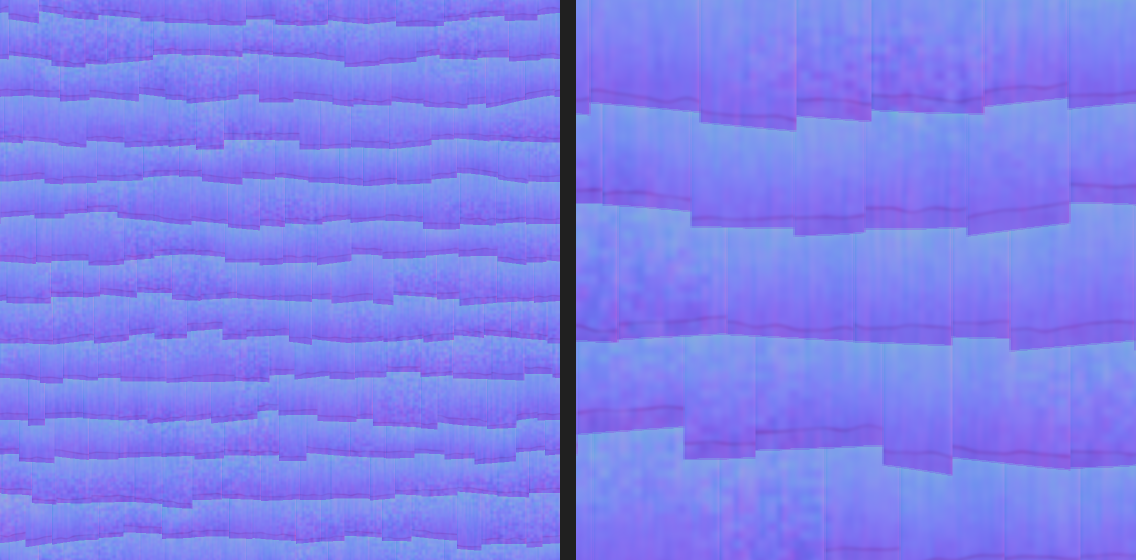
Left: the whole. Right: its middle third, enlarged.
Write a three.js fragment shader that draws this texture map.

```glsl
// Tangent-space normal map of overlapping split-wood shingles, 14 courses of 17.
varying vec2 vUv;

const float ROWS = 14.0;
const float COLS = 17.0;

float hash(vec2 p) {
  vec3 q = fract(vec3(p.xyx) * 0.1031);
  q += dot(q, q.yzx + 33.33);
  return fract((q.x + q.y) * q.z);
}

// Value noise that tiles after `period` cells, centred on zero
float noise(vec2 p, vec2 period) {
  vec2 i = floor(p), f = fract(p);
  f = f * f * (3.0 - 2.0 * f);
  vec2 a = mod(i, period), b = mod(i + 1.0, period);
  return mix(mix(hash(a), hash(vec2(b.x, a.y)), f.x),
             mix(hash(vec2(a.x, b.y)), hash(b), f.x), f.y) - 0.5;
}

float tiledNoise(vec2 p, vec2 freq) {
  return noise(p * freq, freq);
}

// Random value for one shingle
float pick(float id, float row, float salt) {
  return hash(vec2(mod(id, COLS) + salt * 19.0, mod(row, ROWS) + salt * 7.0));
}

float seam(float id, float row) {
  return id + 0.6 * (pick(id, row, 1.0) - 0.5);
}

// Shingle under x: its id, then distances to its left and right seams
vec3 findShingle(float x, float row) {
  float u = x * COLS + 5.0 * pick(0.0, row, 2.0);
  float id = floor(u);
  if (u < seam(id, row)) id -= 1.0;
  else if (u >= seam(id + 1.0, row)) id += 1.0;
  return vec3(id, u - seam(id, row), seam(id + 1.0, row) - u);
}

// Height of the lower shingle edge, in rows
float buttEdge(float x, float row) {
  vec3 s = findShingle(x, row);
  float wave = 0.28 * noise(vec2(x * 6.0, mod(row, ROWS) * 3.0), vec2(6.0, 99.0));
  float drop = pick(s.x, row, 3.0) - 0.5;
  float slant = (pick(s.x, row, 4.0) - 0.5) * (s.y - s.z);
  return row + wave + drop * (0.16 + 0.5 * drop * drop) + 0.07 * slant;
}

vec3 shade(vec2 p) {
  // Topmost course covering this point
  float y = p.y * ROWS - 0.47;
  float row = floor(y) + 1.0;
  for (int k = 0; k < 2; k++) {
    if (y < buttEdge(p.x, row)) row -= 1.0;
  }
  vec3 s = findShingle(p.x, row);
  float above = (y - buttEdge(p.x, row)) / ROWS;
  float below = (buttEdge(p.x, row + 1.0) - y) / ROWS;

  // Softened edge of the course above, for the broad bend
  float softEdge = 0.0;
  for (int k = -3; k <= 3; k++) {
    softEdge += buttEdge(p.x + float(k) * 0.005, row + 1.0) / 7.0;
  }
  float softBelow = max((softEdge - y) / ROWS, 0.0);
  float t = above / (above + softBelow + 0.001);
  vec2 slope = vec2(0.0, mix(-0.085, 0.078, smoothstep(0.05, 0.9, t)));
  slope.y += 0.055 * exp(-below / 0.0035) + 0.02 * exp(-softBelow / 0.012);

  // Shingle tilt and broad undulation
  slope.x += 0.018 * (pick(s.x, row, 5.0) - 0.5);
  slope += 0.03 * vec2(tiledNoise(p, vec2(23.0, 19.0)), tiledNoise(p + 0.37, vec2(21.0, 17.0)));

  // Vertical grain, with stronger and weaker shingles
  vec2 g = p + vec2(0.0015 * tiledNoise(p, vec2(30.0, 40.0)), 0.0);
  float grain = tiledNoise(g, vec2(310.0, 22.0)) + 0.7 * tiledNoise(g, vec2(170.0, 11.0));
  slope.x += grain * mix(0.035, 0.085, pick(s.x, row, 6.0));
  slope.y += 0.035 * tiledNoise(g, vec2(230.0, 65.0));

  // Chipped, rough patches
  float rough = smoothstep(-0.05, 0.3, tiledNoise(p, vec2(11.0, 16.0)));
  slope += (0.03 + 0.07 * rough) * vec2(tiledNoise(p, vec2(180.0, 140.0)),
                                        tiledNoise(p + 0.21, vec2(150.0, 190.0)));

  // Seam bevels facing left and right
  vec2 side = s.yz / COLS / 0.0014;
  vec2 bevel = exp(-side * side);
  slope.x += (bevel.y - bevel.x) * mix(0.05, 0.11, pick(s.x, row, 7.0));

  // Worn crease above the cut end
  float thick = 0.006 + 0.006 * pick(s.x, row, 8.0) + 0.004 * tiledNoise(p, vec2(75.0, 28.0));
  float off = (above - thick) / 0.0013;
  float crease = exp(-off * off) * (0.75 + 0.6 * tiledNoise(p, vec2(90.0, 14.0)));
  float cutEnd = 1.0 - smoothstep(thick - 0.001, thick + 0.001, above);
  slope.y -= 0.075 * crease + 0.012 * cutEnd;
  slope.x -= 0.02 * crease;

  float blue = 0.957 - 2.6 * dot(slope, slope) - 0.05 * crease - 0.02 * cutEnd;
  return vec3(0.5 + slope.x, 0.5 + slope.y, blue);
}

void main() {
  // Four samples smooth the overlapping edges
  vec3 color = vec3(0.0);
  for (int i = 0; i < 4; i++) {
    vec2 corner = vec2(mod(float(i), 2.0), floor(float(i) / 2.0)) - 0.5;
    color += 0.25 * shade(vUv + corner * 0.001);
  }
  gl_FragColor = vec4(color, 1.0);
}
```
